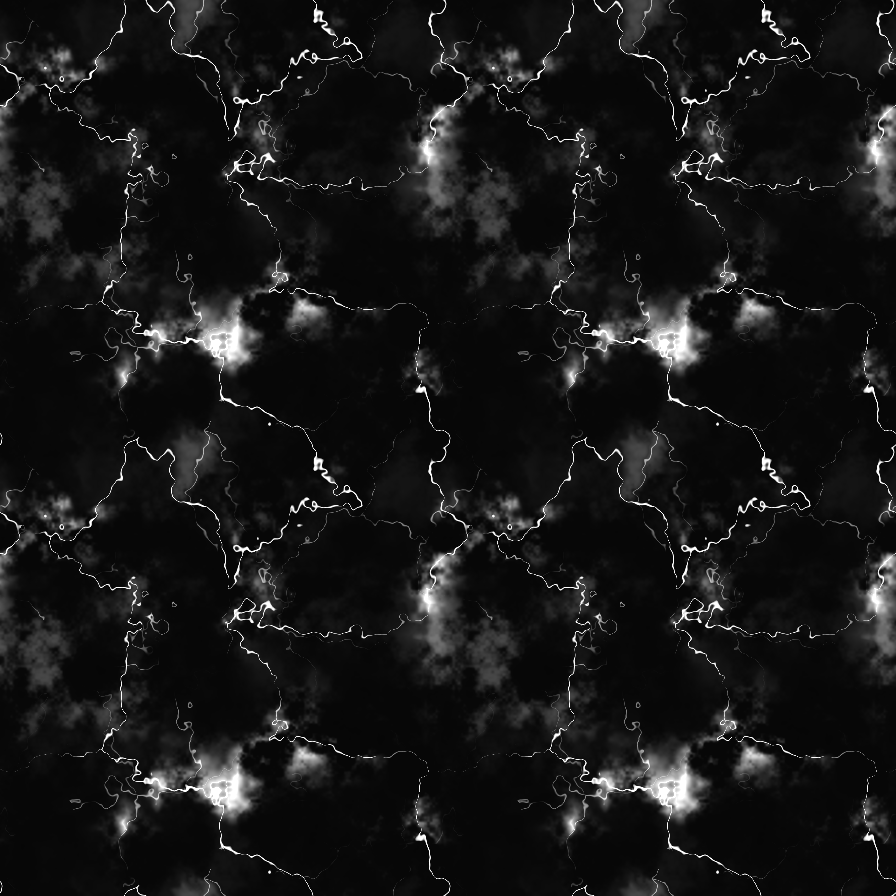
Reproduce this texture procedurally as a WebGL 1 fragment shader.

```glsl
precision highp float;
uniform vec2 u_resolution;

#define TILES 2.0
#define MAIN_CELLS 3.0
#define FINE_CELLS 5.0
#define MAIN_KEEP 0.74
#define FINE_KEEP 0.6
#define MAIN_WIDTH 0.0046
#define FINE_WIDTH 0.0013
#define WARP 0.25
#define JITTER 0.85
#define BLOB_RADIUS 0.026
#define HAZE_RADIUS 0.06
#define BASE_GREY 0.024

vec2 hash2(vec2 p) {
  vec3 q = fract(p.xyx * vec3(0.1031, 0.1030, 0.0973));
  q += dot(q, q.yzx + 33.33);
  return fract((q.xx + q.yz) * q.zy);
}

// Hash of a lattice cell that wraps after a whole number of cells
vec2 cellHash(vec2 cell, float period, float seed) {
  return hash2(floor(mod(cell + 0.5, period)) + seed);
}

float noise(vec2 p, float period, float seed) {
  p *= period;
  vec2 i = floor(p);
  vec2 f = fract(p);
  f = f * f * (3.0 - 2.0 * f);
  float a = cellHash(i, period, seed).x;
  float b = cellHash(i + vec2(1.0, 0.0), period, seed).x;
  float c = cellHash(i + vec2(0.0, 1.0), period, seed).x;
  float d = cellHash(i + 1.0, period, seed).x;
  return mix(mix(a, b, f.x), mix(c, d, f.x), f.y);
}

float fbm(vec2 p, float period, float seed) {
  float sum = 0.0;
  float total = 0.0;
  float gain = 1.0;
  for (int i = 0; i < 5; i++) {
    sum += gain * noise(p, period, seed);
    total += gain;
    gain *= 0.64;
    period *= 2.0;
    seed += 7.0;
  }
  return sum / total;
}

vec2 cellPoint(vec2 cell, float cells, float seed) {
  return cell + 0.5 + JITTER * (cellHash(cell, cells, seed) - 0.5);
}

// x: distance to the nearest cell border, y: brightness of the kept borders
vec2 veins(vec2 p, float cells, float seed, float keep, float width, float pixel) {
  p *= cells;
  vec2 home = floor(p);
  vec2 nearest = home;
  float best = 100.0;
  for (int y = -1; y <= 1; y++) {
    for (int x = -1; x <= 1; x++) {
      vec2 cell = home + vec2(float(x), float(y));
      vec2 toPoint = cellPoint(cell, cells, seed) - p;
      float d = dot(toPoint, toPoint);
      if (d < best) {
        best = d;
        nearest = cell;
      }
    }
  }
  vec2 a = cellPoint(nearest, cells, seed) - p;
  float idA = cellHash(nearest, cells, seed + 41.0).x;
  float border = 100.0;
  float line = 0.0;
  for (int y = -2; y <= 2; y++) {
    for (int x = -2; x <= 2; x++) {
      if (x == 0 && y == 0) continue;
      vec2 cell = nearest + vec2(float(x), float(y));
      vec2 b = cellPoint(cell, cells, seed) - p;
      float d = max(dot(0.5 * (a + b), normalize(b - a)), 0.0) / cells;
      border = min(border, d);
      // Both sides of a border share one random strength
      float idB = cellHash(cell, cells, seed + 41.0).x;
      float pick = fract((idA + idB) * 37.0);
      float w = width * smoothstep(1.0 - keep, 1.3 - keep, pick);
      float core = 1.0 - smoothstep(max(w - pixel, 0.0), w + pixel, d);
      line = max(line, core * clamp(2.0 * w / pixel, 0.0, 1.0));
    }
  }
  return vec2(border, line);
}

void main() {
  vec2 p = fract(gl_FragCoord.xy / u_resolution * TILES);
  float pixel = 0.7 * TILES / min(u_resolution.x, u_resolution.y);

  // Jagged bending of the vein network
  vec2 bend = vec2(fbm(p, 5.0, 11.0), fbm(p, 5.0, 67.0)) - 0.5;
  vec2 q = p + WARP * bend;

  // Fields that swell, thin and cloud the veins
  float cloud = fbm(p, 10.0, 131.0);
  float hot = smoothstep(0.5, 0.88, noise(q, 7.0, 23.0));
  float reach = smoothstep(0.15, 0.6, noise(p, 5.0, 89.0));
  float rough = noise(p, 48.0, 53.0);

  float mainWidth = MAIN_WIDTH * (0.08 + 0.55 * reach * rough + 0.6 * hot * rough);
  vec2 major = veins(q, MAIN_CELLS, 5.0, MAIN_KEEP, mainWidth, pixel);
  vec2 minor = veins(q + 0.13, FINE_CELLS, 29.0, FINE_KEEP, FINE_WIDTH * reach, pixel);

  // Bright mineral clumps and dim haze along the veins
  float blob = hot * exp(-major.x / BLOB_RADIUS) * smoothstep(0.38, 0.62, cloud);
  float haze = exp(-pow(major.x / HAZE_RADIUS, 2.0)) * smoothstep(0.4, 0.7, cloud);
  float wisp = smoothstep(0.48, 0.75, cloud) * smoothstep(0.45, 0.85, noise(q, 7.0, 173.0));

  float grey = BASE_GREY + 0.03 * cloud * cloud;
  grey += 0.2 * haze * (0.2 + hot) + 0.24 * wisp + 0.95 * blob;
  grey = max(grey, major.y);
  grey += 0.5 * minor.y * smoothstep(0.35, 0.6, cloud);
  gl_FragColor = vec4(vec3(min(grey, 1.0)), 1.0);
}
```
